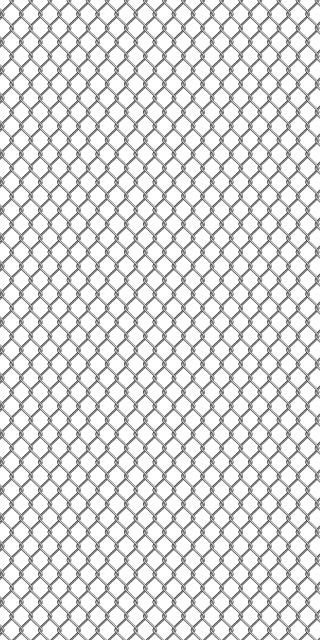
Give the GLSL for this pattern, as a WebGL 1 fragment shader.

```glsl
precision highp float;

uniform vec2 u_resolution;

#define CELL vec2(0.02982, 0.04375) // diamond size, in canvas heights
#define KNOT vec2(0.0482, 0.8686)   // position of one knot
#define SWING 0.32                  // sideways reach of a wire, in cells
#define BEND 0.94                   // sharpness of the bends, below 1
#define WIRE_RADIUS 0.052
#define EDGE_TONE 0.08
#define CORE_TONE 0.88
#define SHADED_CORE_TONE 0.58
#define SAMPLES 3

const float TAU = 6.2831853;

// Tone and coverage of a zigzag wire; bendY is the height of a right bend.
vec2 zigzagWire(vec2 p, float centerX, float bendY, float pixel) {
  float period = CELL.y / CELL.x;
  float angle = TAU * (p.y - bendY) / period;
  float wave = BEND * cos(angle);
  float reach = SWING / asin(BEND);
  float slope = -reach * BEND * sin(angle) / sqrt(1.0 - wave * wave) * TAU / period;
  float offset = (p.x - centerX - reach * asin(wave)) / sqrt(1.0 + slope * slope);

  // Rounded metal: bright core, dark rims, dimmer on rising strands
  float side = offset / WIRE_RADIUS;
  float core = mix(CORE_TONE, SHADED_CORE_TONE, smoothstep(-0.5, 0.5, slope));
  float glow = 1.0 - smoothstep(0.2, 0.95, abs(side - 0.12));
  float coverage = clamp((WIRE_RADIUS - abs(offset)) / pixel + 0.5, 0.0, 1.0);
  return vec2(mix(EDGE_TONE, core, glow), coverage);
}

float fence(vec2 p, float pixel) {
  float period = CELL.y / CELL.x;
  float column = floor(p.x * 2.0 + 0.5);
  float knotX = column * 0.5;
  float knotY = mod(column, 2.0) * 0.5 * period;

  // Two neighbouring wires hook together at each knot column
  vec2 leftWire = zigzagWire(p, knotX - 0.25, knotY, pixel);
  vec2 rightWire = zigzagWire(p, knotX + 0.25, knotY + 0.5 * period, pixel);

  // The left wire passes over above the knot and under below it
  float aboveKnot = step(fract((p.y - knotY) / period), 0.5);
  vec2 under = mix(leftWire, rightWire, aboveKnot);
  vec2 over = mix(rightWire, leftWire, aboveKnot);
  float tone = mix(1.0, under.x, under.y);
  return mix(tone, over.x, over.y);
}

void main() {
  float samples = float(SAMPLES);
  float pixel = 1.0 / (u_resolution.y * CELL.x * samples);
  float tone = 0.0;

  // Average a small grid of samples inside each pixel
  for (int j = 0; j < SAMPLES; j++) {
    for (int i = 0; i < SAMPLES; i++) {
      vec2 jitter = (vec2(float(i), float(j)) + 0.5) / samples - 0.5;
      vec2 uv = (gl_FragCoord.xy + jitter) / u_resolution.y;
      tone += fence((uv - KNOT) / CELL.x, pixel);
    }
  }
  gl_FragColor = vec4(vec3(tone / (samples * samples)), 1.0);
}
```
